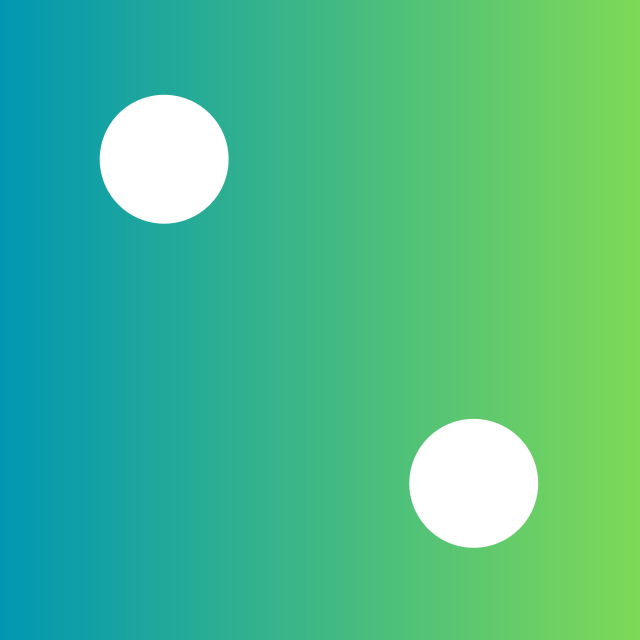
A Shadertoy shader for this background:

```glsl
// Two white discs on a horizontal gradient from teal blue to lime green.

const vec3 TEAL_BLUE = vec3(0.0, 0.592, 0.698);
const vec3 LIME_GREEN = vec3(0.494, 0.851, 0.341);
const vec3 WHITE = vec3(1.0);

const float DISC_RADIUS = 0.1007;
const vec2 UPPER_DISC = vec2(0.2565, 0.7512);
const vec2 LOWER_DISC = vec2(0.7402, 0.2448);

// Signed distance to a disc
float discDistance(vec2 point, vec2 center, float radius) {
    return length(point - center) - radius;
}

// Smooth coverage of a shape, one pixel wide at its edge
float coverage(float dist, float pixel) {
    return clamp(0.5 - dist / pixel, 0.0, 1.0);
}

void mainImage(out vec4 fragColor, in vec2 fragCoord) {
    vec2 uv = fragCoord / iResolution.xy;

    // Square coordinates centered on the canvas
    float side = min(iResolution.x, iResolution.y);
    vec2 point = (fragCoord - 0.5 * iResolution.xy) / side + 0.5;
    float pixel = 1.0 / side;

    // Background gradient
    vec3 color = mix(TEAL_BLUE, LIME_GREEN, uv.x);

    // Discs
    float dist = min(discDistance(point, UPPER_DISC, DISC_RADIUS),
                     discDistance(point, LOWER_DISC, DISC_RADIUS));
    color = mix(color, WHITE, coverage(dist, pixel));

    fragColor = vec4(color, 1.0);
}
```
